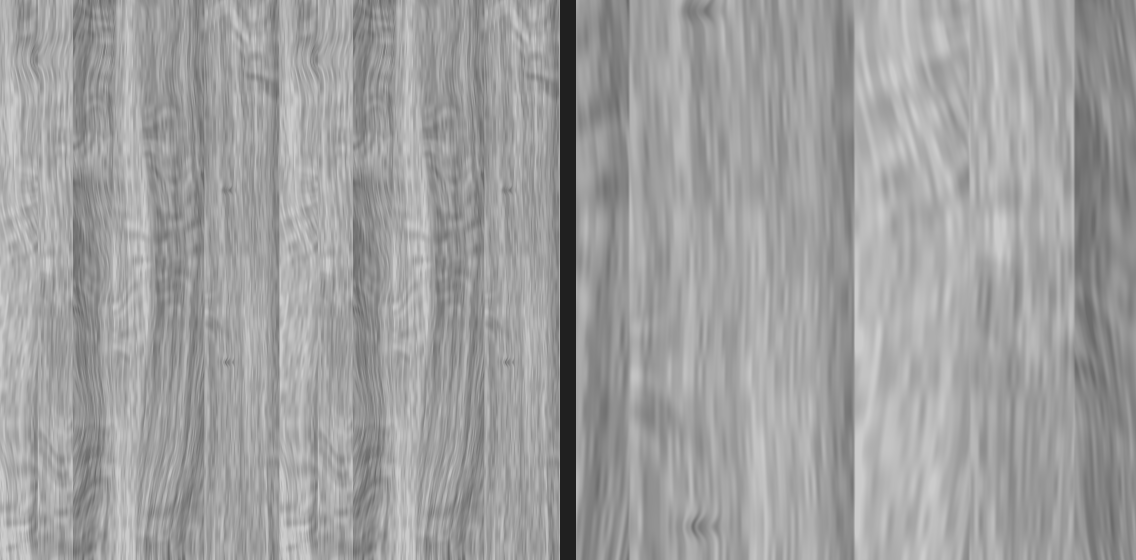
Left, the full canvas; right, a detail of the centre.
Write a three.js fragment shader that draws this texture.

```glsl
varying vec2 vUv;

const float REPEATS = 2.0;        // tiles across the canvas
const float SEAM = 0.004;         // width of a crisp joint, in tiles
const float RING_COUNT = 100.0;   // growth rings per tile
const float FIBRE_COUNT = 210.0;  // fine fibres per tile
const float RING_DEPTH = 0.075;
const float FIBRE_DEPTH = 0.07;
const float STREAK_DEPTH = 0.05;
const float PATCH_DEPTH = 0.045;
const float FIGURE_DEPTH = 0.07;
const float KNOT_DEPTH = 0.13;
const float DARKEST = 0.42;
const float LIGHTEST = 0.80;

float hash(vec2 p) {
  return fract(sin(dot(p, vec2(127.1, 311.7))) * 43758.5);
}

// Value noise from -1 to 1
float noise(vec2 p) {
  vec2 cell = floor(p);
  vec2 f = fract(p);
  f = f * f * (3.0 - 2.0 * f);
  float low = mix(hash(cell), hash(cell + vec2(1.0, 0.0)), f.x);
  float high = mix(hash(cell + vec2(0.0, 1.0)), hash(cell + vec2(1.0)), f.x);
  return 2.0 * mix(low, high, f.y) - 1.0;
}

float bump(float x, float center, float radius) {
  float d = (x - center) / radius;
  return exp(-d * d);
}

float knot(vec2 p, vec2 center, vec2 radius) {
  return bump(p.x, center.x, radius.x) * bump(p.y, center.y, radius.y);
}

// Two small knots in the wide strip and one large one beside a joint
float knots(vec2 p) {
  float sum = knot(p, vec2(0.128, 0.895), vec2(0.016, 0.018));
  for (int i = 0; i < 2; i++) {
    sum += knot(p, vec2(0.815, 0.353 + 0.307 * float(i)), vec2(0.022, 0.006));
  }
  return sum;
}

// Grey level of one veneer strip; tones run from its left to its right side
float veneer(vec2 p, float left, float width, vec2 tones, float bend, float seed) {
  float x = p.x - left;
  float across = clamp(x / width, 0.0, 1.0);
  float shift = seed * 17.3;

  // Grain lines wander and bend around the knots
  float wander = noise(vec2(x * 4.0 + shift, p.y * 4.0));
  wander += 0.25 * noise(vec2(x * 9.0, p.y * 12.0 + shift));
  float kink = 0.02 * bump(p.y, 0.895, 0.03) * bump(p.x, 0.13, 0.1);
  float grainX = x + bend * wander + kink + 0.01 * knots(p);

  float ring = noise(vec2(grainX * RING_COUNT + shift, p.y * 2.5));
  float fibre = noise(vec2(grainX * FIBRE_COUNT + shift, p.y * 45.0));
  float streak = noise(vec2(grainX * 26.0 + shift, p.y * 2.0));
  float patches = noise(vec2(x * 7.0 + shift, p.y * 5.0 + seed));

  // Ripples across the grain, gathered in patches
  float ripplePhase = p.y * 65.0 + 3.0 * noise(vec2(x * 12.0, p.y * 8.0 + shift));
  float ripple = noise(vec2(x * 18.0 + shift, ripplePhase));
  float gather = smoothstep(-0.2, 0.7, noise(vec2(x * 6.0, p.y * 7.0) + shift));

  float tone = mix(tones.x, tones.y, across * across);
  tone += RING_DEPTH * ring + FIBRE_DEPTH * fibre;
  tone += STREAK_DEPTH * streak + PATCH_DEPTH * patches;
  tone += FIGURE_DEPTH * ripple * gather;
  return tone - KNOT_DEPTH * knots(p);
}

// Lays a strip over everything to the right of its left edge
float lay(float under, vec2 p, float left, float width, float soft,
          vec2 tones, float bend, float seed) {
  if (p.x < left - soft) return under;
  float cover = smoothstep(left - soft, left, p.x);
  return mix(under, veneer(p, left, width, tones, bend, seed), cover);
}

void main() {
  vec2 p = vec2(fract(vUv.x * REPEATS), vUv.y);

  // The pale strip swells to the right at mid height
  float swell = bump(p.y, 0.52, 0.24);
  float paleLeft = 0.42 - 0.015 * swell;
  float paleRight = 0.50 + 0.055 * swell;

  // The dark strip lightens between two ragged cross breaks
  float ragged = p.y + 0.012 * noise(p * vec2(40.0, 6.0));
  float lit = smoothstep(0.235, 0.25, ragged) - smoothstep(0.75, 0.765, ragged);
  vec2 darkTones = vec2(0.545, 0.58) + 0.05 * lit;

  float grey = veneer(p, 0.0, 0.137, vec2(0.67, 0.60), 0.055, 1.0);
  grey = lay(grey, p, 0.137, 0.125, SEAM, vec2(0.68, 0.66), 0.015, 2.0);
  grey = lay(grey, p, 0.262, 0.158, SEAM, darkTones, 0.07, 3.0);
  grey = lay(grey, p, paleLeft, 0.13, 0.012, vec2(0.71, 0.67), 0.02, 4.0);
  grey = lay(grey, p, paleRight, 0.732 - paleRight, 0.025, vec2(0.62, 0.53), 0.035, 5.0);
  grey = lay(grey, p, 0.732, 0.268, SEAM, vec2(0.685, 0.58), 0.02, 6.0);
  grey = lay(grey, p, 1.0, 0.137, SEAM, vec2(0.67, 0.60), 0.055, 1.0);

  gl_FragColor = vec4(vec3(clamp(grey, DARKEST, LIGHTEST)), 1.0);
}
```
